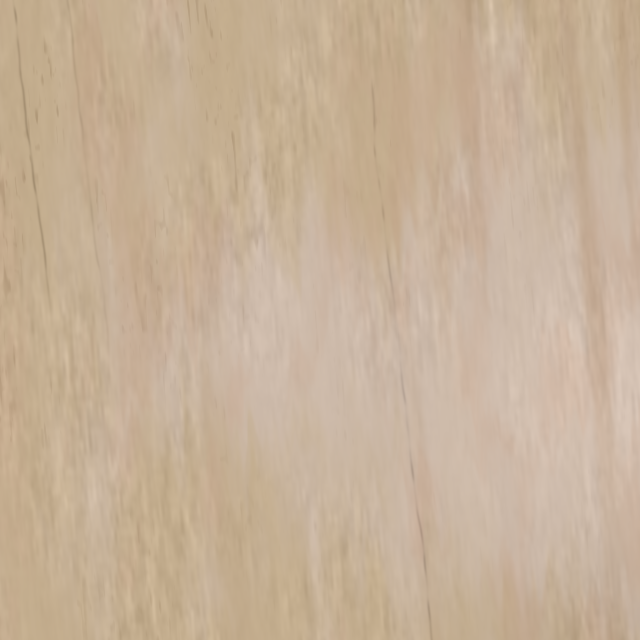
This texture is drawn by a Shadertoy shader. Its source:

```glsl
// Pale, softly lit wood with brushed near-vertical grain, faint pores and hairline cracks.

float hash(vec2 p) {
    return fract(sin(dot(p, vec2(127.1, 311.7))) * 43758.5453);
}

float noise(vec2 p) {
    vec2 i = floor(p), f = fract(p);
    f = f * f * (3.0 - 2.0 * f);
    return mix(mix(hash(i), hash(i + vec2(1, 0)), f.x),
               mix(hash(i + vec2(0, 1)), hash(i + vec2(1, 1)), f.x), f.y);
}

float fbm(vec2 p) {
    float sum = 0.0, amp = 0.5;
    for (int i = 0; i < 4; i++) {
        sum += amp * noise(p);
        p = p * 2.03 + 17.3;
        amp *= 0.5;
    }
    return sum / 0.9375;
}

float glow(vec2 p, vec2 center, vec2 size) {
    vec2 d = (p - center) / size;
    return exp(-dot(d, d));
}

// Long faint line that leans more than the grain and breaks into dashes
float crack(vec2 uv, float x, float width) {
    float wobble = 0.008 * (noise(vec2(x * 50.0, uv.y * 8.0)) - 0.5)
                 + 0.003 * (noise(vec2(x * 70.0, uv.y * 35.0)) - 0.5);
    float d = (uv.x + 0.115 * uv.y - x + wobble) / width;
    float dash = 0.5 * noise(vec2(x * 91.0, uv.y * 12.0)) + 0.5 * noise(vec2(x * 37.0, uv.y * 42.0));
    return exp(-d * d) * (0.15 + 0.85 * smoothstep(0.3, 0.8, dash));
}

// Fibres of uneven length: each column slides by its own amount
float fibre(vec2 grain, vec2 scale) {
    vec2 p = grain * scale;
    float column = floor(p.x), blend = smoothstep(0.0, 1.0, fract(p.x));
    float left = noise(vec2(column * 7.0, p.y + 40.0 * hash(vec2(column, 1.0))));
    float right = noise(vec2(column * 7.0 + 7.0, p.y + 40.0 * hash(vec2(column + 1.0, 1.0))));
    return mix(left, right, blend) - 0.5;
}

void mainImage(out vec4 fragColor, in vec2 fragCoord) {
    vec2 uv = fragCoord / iResolution.xy;

    // Grain space: slightly tilted and gently wavy
    vec2 grain = vec2(uv.x + 0.07 * uv.y + 0.014 * (noise(uv * vec2(3.0, 2.5)) - 0.5), uv.y);

    // Brushed space: features end raggedly along the grain
    vec2 brushed = uv + vec2(0.0, 0.10 * fibre(grain, vec2(60.0, 4.0)) + 0.05 * fibre(grain, vec2(130.0, 9.0)));

    // Cloudy pale sheen over a tan base
    float cloud = fbm(brushed * vec2(8.0, 5.5) + 4.0) - 0.5;
    float streak = fbm(grain * vec2(24.0, 2.0) + 8.0) - 0.5;
    float sheen = 0.95 * glow(brushed, vec2(0.93, 0.38), vec2(0.34, 0.44))
                + 0.65 * glow(brushed, vec2(0.43, 0.46), vec2(0.25, 0.17))
                + 0.40 * glow(brushed, vec2(0.33, 0.12), vec2(0.07, 0.10))
                + 1.0 * cloud + 0.7 * streak;
    vec3 color = mix(vec3(0.764, 0.678, 0.555), vec3(0.803, 0.729, 0.667),
                     smoothstep(-0.12, 0.85, sheen));

    // Warm and pale bands, clearest in the upper right
    float bandArea = 0.35 + 0.65 * smoothstep(0.5, 0.7, uv.x) * smoothstep(-0.1, 0.8, uv.y);
    float band = 0.8 * noise(grain * vec2(25.0, 0.9) + 31.0) + 0.2 * noise(grain * vec2(60.0, 3.0));
    color = mix(color, vec3(0.725, 0.615, 0.505), 0.55 * bandArea * smoothstep(0.55, 0.9, band));
    color = mix(color, vec3(0.810, 0.735, 0.655), 0.50 * bandArea * smoothstep(0.4, 0.1, band));
    float blush = fbm(brushed * vec2(15.0, 5.0) + 52.0);
    color = mix(color, vec3(0.775, 0.645, 0.550), 0.35 * smoothstep(0.52, 0.75, blush));

    // Broad light: bright spot at the right, dimmer lower corner
    color += vec3(0.035, 0.035, 0.040) * glow(brushed, vec2(0.95, 0.37), vec2(0.17, 0.13));
    color -= 0.035 * glow(uv, vec2(0.95, 0.0), vec2(0.18, 0.14));

    // Fibres from coarse to fine, strong in patches and almost absent between
    float patches = 0.35 + 1.3 * smoothstep(0.3, 0.75, fbm(grain * vec2(13.0, 6.0) + 61.0));
    float fibres = 0.022 * fibre(grain, vec2(75.0, 8.0))
                 + 0.030 * fibre(grain + 0.21, vec2(140.0, 20.0))
                 + 0.028 * fibre(grain + 0.43, vec2(215.0, 42.0))
                 + 0.012 * (noise(uv * vec2(120.0, 95.0)) - 0.5);
    color += fibres * patches * mix(1.15, 0.85, smoothstep(0.0, 0.8, sheen));

    // Sparse short pores, denser toward the left and top
    float poreArea = mix(1.0, 0.4, smoothstep(0.1, 0.6, uv.x)) * (0.45 + 0.55 * uv.y);
    float marks = smoothstep(0.27, 0.5, fibre(grain + 0.11, vec2(150.0, 26.0)))
                + 0.7 * smoothstep(0.27, 0.5, fibre(grain + 0.37, vec2(200.0, 48.0)));
    float group = smoothstep(0.45, 0.75, noise(grain * vec2(30.0, 6.0) + 90.0));
    color -= vec3(0.080, 0.085, 0.085) * marks * group * poreArea;

    // Hairline cracks
    float lines = crack(uv, 0.137, 0.0021) * smoothstep(0.45, 0.65, uv.y)
                + 0.85 * crack(uv, 0.678, 0.0022) * smoothstep(0.95, 0.8, uv.y)
                + 0.4 * crack(uv, 0.222, 0.0022) * smoothstep(0.3, 0.6, uv.y);
    color -= vec3(0.125, 0.120, 0.110) * lines;

    fragColor = vec4(clamp(color, 0.0, 1.0), 1.0);
}
```
